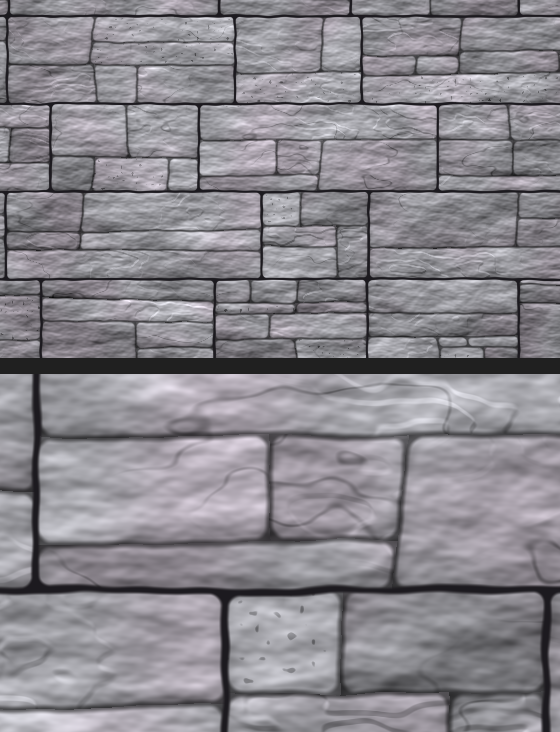
Top, the full canvas; bottom, a detail of the centre.
A Shadertoy shader for this texture:

```glsl
// Stacked grey slate cladding: staggered panels cut into rough, uneven ledges.

float hash(vec2 p) {
    vec3 q = fract(p.xyx * vec3(0.1031, 0.1030, 0.0973));
    q += dot(q, q.yzx + 33.33);
    return fract((q.x + q.y) * q.z);
}

float cornerSlope(vec2 corner, vec2 offset) {
    float angle = 6.2832 * hash(corner);
    return dot(vec2(cos(angle), sin(angle)), offset);
}

float gradientNoise(vec2 p) {
    vec2 i = floor(p), f = p - i, o = vec2(0, 1);
    vec2 u = f * f * f * (f * (f * 6.0 - 15.0) + 10.0);
    return mix(mix(cornerSlope(i, f), cornerSlope(i + o.yx, f - o.yx), u.x),
               mix(cornerSlope(i + o, f - o), cornerSlope(i + 1.0, f - 1.0), u.x), u.y);
}

float fbm(vec2 p, int octaves) {
    float sum = 0.0, amplitude = 1.0;
    for (int i = 0; i < octaves; i++) {
        sum += amplitude * gradientNoise(p);
        p = mat2(1.95, 0.25, -0.25, 1.95) * p + 7.3;
        amplitude *= 0.5;
    }
    return sum;
}

// x: fine roughness, y: terraces left by split layers
vec2 relief(vec2 p) {
    float t = 4.0 * fbm(p * vec2(3.5, 8.0), 4);
    return vec2(fbm(p * vec2(9.0, 19.0), 4), floor(t) + smoothstep(0.0, 0.14, fract(t)));
}

float panelEdge(float column, float row) {
    return 0.48 * (column + 0.55 * hash(vec2(column + 20.0, row * 7.0 + 3.0)));
}

// Distance to a box border with rounded corners; sides are left, right, bottom, top
float borderDistance(vec4 sides, float radius) {
    vec2 nearest = min(sides.xz, sides.yw);
    return radius - length(max(radius - nearest, 0.0));
}

// Cuts a panel in turn across and upright, and narrows sides to the stone hit
void cutPanel(inout vec4 sides, inout float id) {
    vec2 size = sides.xz + sides.yw;
    for (int k = 0; k < 4; k++) {
        vec2 seed = vec2(id * 91.7, float(k) * 5.3 + 1.0);
        float cut = mix(0.28, 0.72, hash(seed));
        float chance = hash(seed + 17.0);
        float slant = hash(seed + 31.0) - 0.5;
        float s;
        if (k % 2 == 0) {
            if (size.y < 0.07 || (k > 0 && chance < 0.3)) continue;
            s = sides.z - cut * size.y - 0.04 * slant * (sides.x - 0.5 * size.x);
            if (s > 0.0) sides.z = s; else sides.w = min(sides.w, -s);
            size.y *= s > 0.0 ? 1.0 - cut : cut;
        } else {
            if (size.x < 0.22 || chance < 0.45) continue;
            s = sides.x - cut * size.x + 0.25 * slant * (sides.z - 0.5 * size.y);
            if (s > 0.0) sides.x = s; else sides.y = min(sides.y, -s);
            size.x *= s > 0.0 ? 1.0 - cut : cut;
        }
        id = hash(seed + (s > 0.0 ? 43.0 : 59.0));
    }
}

void mainImage(out vec4 fragColor, in vec2 fragCoord) {
    vec2 p = fragCoord / iResolution.y;
    vec2 screen = fragCoord / iResolution.xy;

    // Staggered panels
    vec2 wobble = vec2(gradientNoise(p * 26.0), gradientNoise(p * 22.0 + 40.0));
    vec2 w = p + 0.0035 * wobble + vec2(0.0, 0.004 * gradientNoise(p * 7.0));
    float y = (w.y + 0.025) / 0.245;
    float row = floor(y);
    float column = floor(w.x / 0.48);
    if (w.x < panelEdge(column, row)) column -= 1.0;
    vec4 panel = vec4(w.x - panelEdge(column, row), panelEdge(column + 1.0, row) - w.x,
                      0.245 * (y - row), 0.245 * (row + 1.0 - y));

    // Stones within the panel
    vec4 stone = panel;
    float id = hash(vec2(column + 11.0, row * 3.0 + 5.0));
    cutPanel(stone, id);

    // Cleft surface lit from above
    vec2 q = p + 19.0 * vec2(id, fract(id * 7.7));
    vec2 light = relief(q) - relief(q + vec2(-0.002, 0.005));
    float ledges = smoothstep(-0.1, 0.35, gradientNoise(q * 3.0));
    float cloud = fbm(q * vec2(4.0, 7.0), 5);
    float grain = fbm(q * vec2(22.0, 75.0), 3);
    float vein = abs(fbm(q * vec2(3.0, 6.0) + 5.0, 4));
    float crack = (1.0 - smoothstep(0.0, 0.025, vein)) * smoothstep(0.0, 0.3, gradientNoise(q * 4.0 + 9.0));
    float pits = smoothstep(0.36, 0.5, gradientNoise(q * 95.0)) * step(0.8, id);

    float tone = 0.625 + 0.13 * (id - 0.5) + 0.17 * cloud + 0.07 * grain;
    tone += 0.55 * light.x + 0.13 * ledges * light.y - 0.13 * crack - 0.2 * pits;
    tone -= 0.2 * dot(screen - vec2(0.52, 0.65), screen - vec2(0.52, 0.65));

    // Worn edges: pale on top, shaded below and at the sides
    tone += 0.07 * (1.0 - smoothstep(0.004, 0.018, stone.w));
    tone -= 0.11 * (1.0 - smoothstep(0.0, 0.022, stone.z));
    tone -= 0.06 * (1.0 - smoothstep(0.0, 0.014, min(stone.x, stone.y)));

    // Shallow joints between stones, deep ones between panels
    tone *= mix(0.48, 1.0, smoothstep(0.0, 0.0055, borderDistance(stone, 0.014)));
    float gap = borderDistance(panel, 0.014) + 0.0015 * gradientNoise(p * 18.0);
    float mauve = smoothstep(-0.2, 0.4, gradientNoise(q * 5.0 + 3.0));
    vec3 slate = tone * mix(vec3(0.99, 0.99, 1.025), vec3(1.01, 0.965, 1.025), mauve);
    vec3 color = mix(vec3(0.11, 0.10, 0.12), slate, smoothstep(0.001, 0.005, gap));
    fragColor = vec4(clamp(color, 0.0, 1.0), 1.0);
}
```
